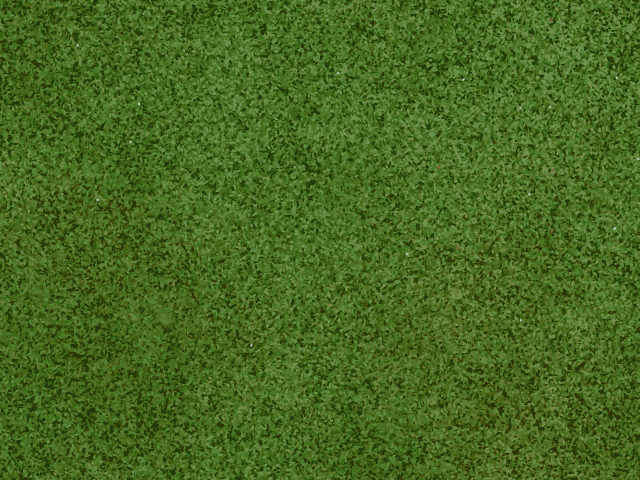
Write a Shadertoy shader that draws this texture.

```glsl
// A mown lawn seen from above: layers of small randomly turned leaves,
// one per cell, are painted over dark soil. Layered sines vary the tone
// and dryness in broad patches; a few pale petals and brown scraps lie on top.

vec3 hash3(vec3 p) {
    p = fract(p * vec3(0.1031, 0.1030, 0.0973));
    p += dot(p, p.yxz + 33.33);
    return fract((p.xxy + p.yxx) * p.zyx);
}

mat2 turn(float a) {
    return mat2(cos(a), sin(a), -sin(a), cos(a));
}

// Smooth irregular patches, roughly -1 to 1
float patches(vec2 p) {
    float sum = 0.0, weight = 0.5;
    for (int i = 0; i < 6; i++) {
        p = turn(1.1) * p * 1.75 + 2.3;
        p += 0.5 * sin(p.yx * 0.8 + float(i));
        sum += weight * sin(p.x) * cos(p.y);
        weight *= 0.74;
    }
    return sum;
}

// Paints one layer of leaves over sward (x: tone, y: dryness)
vec2 paintLeaves(vec2 sward, vec2 p, float scale, float layer) {
    vec2 grid = turn(layer * 0.9) * p * scale + 200.0;
    vec2 cell = floor(grid);
    float blur = max(scale / iResolution.y, 0.24);
    for (int y = -1; y <= 1; y++)
    for (int x = -1; x <= 1; x++) {
        vec2 id = cell + vec2(x, y);
        vec3 place = hash3(vec3(id, layer * 17.0 + 3.0));
        vec3 look = hash3(vec3(id, layer * 17.0 + 9.0));
        vec2 q = turn(6.2832 * place.z) * (grid - id - place.xy);
        // Rounded clover leaves through to narrow blades
        vec2 radius = mix(vec2(0.48, 0.40), vec2(0.80, 0.21), look.z);
        float inside = (1.0 - length(q / radius)) * radius.y;
        float cover = clamp(0.5 + inside / blur, 0.0, 1.0);
        float dry = smoothstep(0.60, 0.85, look.y);
        sward = mix(sward, vec2(look.x, dry), cover);
    }
    return sward;
}

// Shadow green to pale leaf green
vec3 grassColor(float tone) {
    vec3 c = mix(vec3(0.13, 0.23, 0.03), vec3(0.22, 0.37, 0.07), clamp(tone / 0.20, 0.0, 1.0));
    c = mix(c, vec3(0.27, 0.44, 0.12), clamp((tone - 0.20) / 0.25, 0.0, 1.0));
    c = mix(c, vec3(0.33, 0.50, 0.20), clamp((tone - 0.45) / 0.30, 0.0, 1.0));
    return mix(c, vec3(0.41, 0.56, 0.28), clamp((tone - 0.75) / 0.25, 0.0, 1.3));
}

// Rare petals and withered scraps, at most one in a cell
vec3 addLitter(vec3 color, vec2 p) {
    vec2 grid = p * 16.0;
    vec2 id = floor(grid);
    vec3 rnd = hash3(vec3(id, 71.0));
    vec2 q = turn(rnd.x * 6.0) * (grid - id - 0.25 - 0.5 * rnd.xy);
    float petal = step(0.95, rnd.z);
    float scrap = step(0.91, rnd.z) - petal;
    float radius = mix(0.055, 0.035, petal);
    float dist = length(q * vec2(0.8, 1.2)) - radius;
    float soft = max(16.0 / iResolution.y, 0.025);
    float cover = 1.0 - smoothstep(-soft, soft, dist);
    color = mix(color, vec3(0.80, 0.84, 0.79), cover * petal);
    return mix(color, vec3(0.52, 0.38, 0.24), cover * scrap * 0.8);
}

void mainImage(out vec4 fragColor, in vec2 fragCoord) {
    vec2 p = fragCoord / iResolution.y;
    vec2 fromCenter = fragCoord / iResolution.xy - 0.5;

    // Soil, then leaves from the bottom layer to the top
    vec2 sward = vec2(0.02, 0.4);
    for (int i = 0; i < 4; i++) {
        sward = paintLeaves(sward, p, 100.0 + 14.0 * float(i), float(i));
    }

    // Broad and clumpy variation, with slightly darker corners
    float broad = patches(p * 1.6 + 4.0);
    float clumps = patches(p * 9.0 + 11.0);
    float contrast = 1.3 + 0.3 * broad;
    float tone = 0.48 + contrast * (sward.x - 0.455);
    tone += 0.13 * broad + 0.11 * clumps - 0.28 * dot(fromCenter, fromCenter);

    // Dry olive tint, stronger towards the near edge
    float dryness = 0.8 * sward.y + 0.35 * patches(p * 2.1 + 27.0);
    dryness -= 0.03 + 0.3 * fromCenter.y;
    vec3 color = grassColor(tone);
    color += vec3(0.055, -0.038, -0.012) * clamp(dryness, 0.0, 1.3);

    fragColor = vec4(addLitter(color, p), 1.0);
}
```
